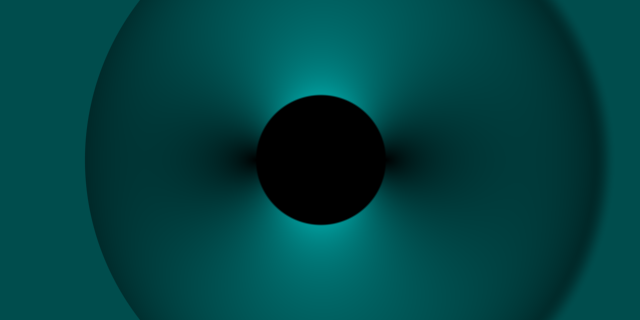
This background is drawn by a Shadertoy shader. Its source:

```glsl
// A black disk in a teal stream: brightness follows the speed of flow around
// a cylinder, bright above and below and dark at the two stagnation points.
// A wide lens, crisp on the left and soft on the right, darkens to its rim.

const vec3 TEAL = vec3(0.0, 1.0, 1.0);
const float STREAM_LEVEL = 0.302;

// Relative flow speed at offset p from a disk of the given radius.
float flowSpeed(vec2 p, float radius, float falloff) {
    float r = max(length(p), radius);
    float strength = pow(radius / r, falloff);
    float cosDouble = (p.x * p.x - p.y * p.y) / max(dot(p, p), 1e-6);
    return sqrt(max(1.0 - 2.0 * strength * cosDouble + strength * strength, 0.0));
}

// Dimming that grows toward the rim, where rho = 1.
float rimShade(float rho, float depth) {
    return 1.0 - depth * pow(min(rho, 1.0), 6.0);
}

// Coverage of a disk whose edge fades over the given width.
float diskMask(float dist, float radius, float width) {
    return 1.0 - smoothstep(radius - width, radius + width, dist);
}

void mainImage(out vec4 fragColor, in vec2 fragCoord) {
    // Units of canvas height, measured from the canvas center
    vec2 p = (fragCoord - 0.5 * iResolution.xy) / iResolution.y;
    float pixel = 1.0 / iResolution.y;

    // Flow around the disk
    vec2 diskOffset = p - vec2(0.003, 0.0);
    float diskRadius = 0.203;
    float speed = flowSpeed(diskOffset, diskRadius, 1.4);

    // Lens with a rim that softens toward the right
    vec2 lensOffset = p - vec2(0.078, 0.0);
    float lensRadius = 0.8125;
    float lensDist = length(lensOffset);
    float rightSide = smoothstep(-0.2, 0.6, lensOffset.x);
    float rimDepth = mix(0.38, 0.52, rightSide);
    float rimWidth = mix(0.8 * pixel, 0.036, rightSide);
    float lens = diskMask(lensDist, lensRadius, rimWidth);
    float inside = speed * rimShade(lensDist / lensRadius, rimDepth);

    // Composite: flat stream, lens, black disk
    float level = STREAM_LEVEL * mix(1.0, inside, lens);
    float diskEdge = max(0.004, pixel);
    level *= 1.0 - diskMask(length(diskOffset), diskRadius, diskEdge);
    fragColor = vec4(TEAL * level, 1.0);
}
```
